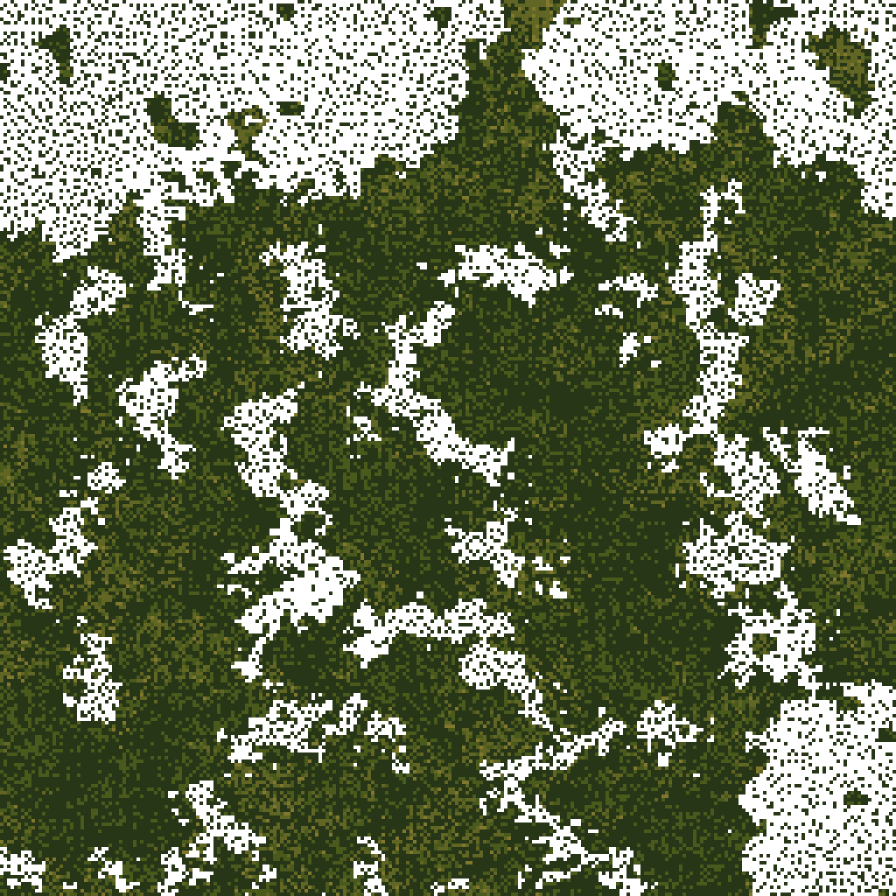
Reproduce this texture procedurally as a WebGL 2 fragment shader.

```glsl
#version 300 es
precision highp float;
// Mossy ground of square grains under a ragged white crust with broken white veins.
#define CELLS 256.0
#define ROUGH 0.04
#define FINE_ROUGH 0.044
#define PIT_CHANCE 0.76
#define MOSS_LEVEL 0.74
#define OLIVE_AMOUNT 0.4
#define TAU 6.2831853

uniform vec2 u_resolution;
out vec4 fragColor;

const vec3 SHADE = vec3(0.15, 0.21, 0.09);
const vec3 MOSS = vec3(0.29, 0.35, 0.11);
const vec3 OLIVE = vec3(0.38, 0.40, 0.14);
const vec3 GOLD = vec3(0.50, 0.47, 0.18);
const vec3 CRUST = vec3(1.0);

float hash(vec2 p) {
  return fract(sin(dot(p, vec2(127.1, 311.7))) * 43758.5453);
}

float noise(vec2 p) {
  vec2 i = floor(p), f = fract(p);
  f = f * f * (3.0 - 2.0 * f);
  return mix(mix(hash(i), hash(i + vec2(1, 0)), f.x),
             mix(hash(i + vec2(0, 1)), hash(i + vec2(1, 1)), f.x), f.y);
}

float bump(float x, float centre, float width) {
  float t = (x - centre) / width;
  return exp(-t * t);
}

// Lower edge of the crust across the top.
float crustEdge(float x) {
  return 0.73 + 0.06 * smoothstep(0.08, 0.2, x) + 0.055 * smoothstep(0.36, 0.5, x)
       + 0.115 * bump(x, 0.562, 0.045) - 0.025 * bump(x, 0.68, 0.035)
       + 0.045 * bump(x, 0.825, 0.03) - 0.03 * smoothstep(0.84, 0.88, x)
       - 0.07 * smoothstep(0.94, 1.0, x);
}

// Swaying vein along y. path: x at y = 0, slope, sway, sway period.
// patches: crest of sway, spacing, one centre, length. span: first y, last y, half width.
float vein(vec2 p, vec4 path, vec4 patches, vec3 span) {
  float phase = TAU * (p.y - patches.x) / path.w;
  float curve = path.x + path.y * p.y + path.z * cos(phase);
  float slope = path.y - path.z * TAU / path.w * sin(phase);
  float side = abs(p.x - curve) / sqrt(1.0 + slope * slope) - span.z;
  float along = abs(mod(p.y - patches.z + 0.5 * patches.y, patches.y) - 0.5 * patches.y);
  float ends = max(span.x - p.y, p.y - span.y);
  return max(max(side, along - 0.5 * patches.w), ends);
}

// Signed distance to all white areas before roughening.
float crustDistance(vec2 p) {
  float d = crustEdge(p.x) - p.y;
  d = max(d, 0.026 - distance(p, vec2(0.267, 0.86)));
  d = max(d, 0.045 - distance(p, vec2(0.595, 0.995)));
  d = max(d, 0.034 - distance(p, vec2(0.945, 0.93)));
  // Lower right mass
  vec2 q = (p - vec2(0.955, 0.075)) / vec2(0.125, 0.15);
  d = min(d, (length(q) - 1.0) * 0.12);
  // Upright veins from left to right
  d = min(d, vein(p, vec4(0.092, 0, 0.02, 0.24), vec4(0.48, 0.18, 0.62, 0.115), vec3(0.2, 0.7, 0.015)));
  d = min(d, vein(p, vec4(0.19, 0, 0.025, 0.22), vec4(0.65, 0.19, 0.71, 0.11), vec3(0.48, 0.77, 0.012)));
  d = min(d, vein(p, vec4(0.32, 0, 0.04, 0.27), vec4(0.655, 0.185, 0.67, 0.125), vec3(0.21, 0.74, 0.02)));
  d = min(d, vein(p, vec4(0.21, 0.4, 0, 1), vec4(0, 1, 0.58, 0.13), vec3(0.51, 0.65, 0.016)));
  d = min(d, vein(p, vec4(0.62, -0.2, 0.02, 0.16), vec4(0.2, 0.13, 0.235, 0.11), vec3(0.02, 0.29, 0.018)));
  d = min(d, vein(p, vec4(0.9, -0.3, 0.01, 0.2), vec4(0.7, 0.135, 0.65, 0.105), vec3(0.6, 0.83, 0.021)));
  d = min(d, vein(p, vec4(0.86, -0.1, 0.014, 0.17), vec4(0.62, 0.27, 0.51, 0.25), vec3(0.25, 0.79, 0.019)));
  d = min(d, vein(p, vec4(0.88, 0, 0.045, 0.55), vec4(0.4, 0.2, 0.47, 0.07), vec3(0.2, 0.72, 0.017)));
  // Level veins from top to bottom
  vec2 s = p.yx;
  d = min(d, vein(s, vec4(0.705, 0, 0.008, 0.1), vec4(0.54, 1, 0.555, 0.12), vec3(0.49, 0.62, 0.017)));
  d = min(d, vein(s, vec4(0.816, -0.62, 0, 1), vec4(0, 1, 0.515, 0.11), vec3(0.46, 0.57, 0.015)));
  d = min(d, vein(s, vec4(0.51, 0, 0, 1), vec4(0, 1, 0.76, 0.08), vec3(0.7, 0.82, 0.01)));
  d = min(d, vein(s, vec4(0.373, 0, 0.012, 0.2), vec4(0.54, 0.255, 0.565, 0.1), vec3(0, 0.9, 0.014)));
  d = min(d, vein(s, vec4(0.29, 0, 0.022, 0.3), vec4(0.49, 1, 0.49, 0.18), vec3(0.4, 0.58, 0.019)));
  d = min(d, vein(s, vec4(0.165, 0, 0.025, 0.365), vec4(0.355, 0.345, 0.345, 0.18), vec3(0.25, 0.8, 0.016)));
  d = min(d, vein(s, vec4(0.27, -0.76, 0, 1), vec4(0, 1, 0.25, 0.1), vec3(0.2, 0.3, 0.016)));
  d = min(d, vein(s, vec4(0.03, 0, 0, 1), vec4(0, 0.095, 0.02, 0.04), vec3(0, 0.7, 0.012)));
  return d;
}

// Grainy ground with drifting olive patches.
vec3 groundColor(vec2 cell) {
  float tone = hash(cell + 17.0) + 0.4 * (noise(cell / 9.0 + 40.0) - 0.5);
  vec3 color = tone > MOSS_LEVEL ? MOSS : SHADE;
  float drift = mix(noise(cell / 25.0 + 7.0), noise(cell / 7.0 + 91.0), 0.55);
  float olive = OLIVE_AMOUNT * smoothstep(0.45, 0.85, drift);
  vec2 p = cell / CELLS;
  olive += 0.7 * (bump(distance(p, vec2(0.267, 0.86)), 0.0, 0.025)
         + bump(distance(p, vec2(0.595, 0.99)), 0.0, 0.045)
         + bump(distance(p, vec2(0.945, 0.93)), 0.0, 0.035));
  float pick = hash(cell + 53.0);
  if (pick < olive) color = pick < olive * 0.15 ? GOLD : OLIVE;
  return color;
}

// Dark pits: mostly one per two by two block, with a few strays.
bool isPit(vec2 cell) {
  vec2 block = floor(cell / 2.0);
  vec2 spot = floor(2.0 * vec2(hash(block + 3.0), hash(block + 29.0)));
  float chance = PIT_CHANCE * (0.6 + 0.8 * noise(cell / 26.0 + 5.0));
  return (hash(block + 71.0) < chance && mod(cell, 2.0) == spot) || hash(cell + 83.0) > 0.96;
}

vec3 shadeCell(vec2 cell) {
  float d = crustDistance((cell + 0.5) / CELLS);
  d += ROUGH * (noise(cell / 9.0 + 13.0) - 0.5) + FINE_ROUGH * (noise(cell / 2.6 + 31.0) - 0.5);
  bool hole = noise(cell / 9.0 + 63.0) > 0.87;
  if (d > 0.0 || hole) return groundColor(cell);
  return isPit(cell) ? SHADE : CRUST;
}

void main() {
  // Four samples smooth the edges of the grains.
  vec3 color = vec3(0.0);
  for (int i = 0; i < 4; i++) {
    vec2 offset = vec2(i % 2, i / 2) * 0.5 - 0.25;
    color += shadeCell(floor((gl_FragCoord.xy + offset) / u_resolution * CELLS));
  }
  fragColor = vec4(color * 0.25, 1.0);
}
```
